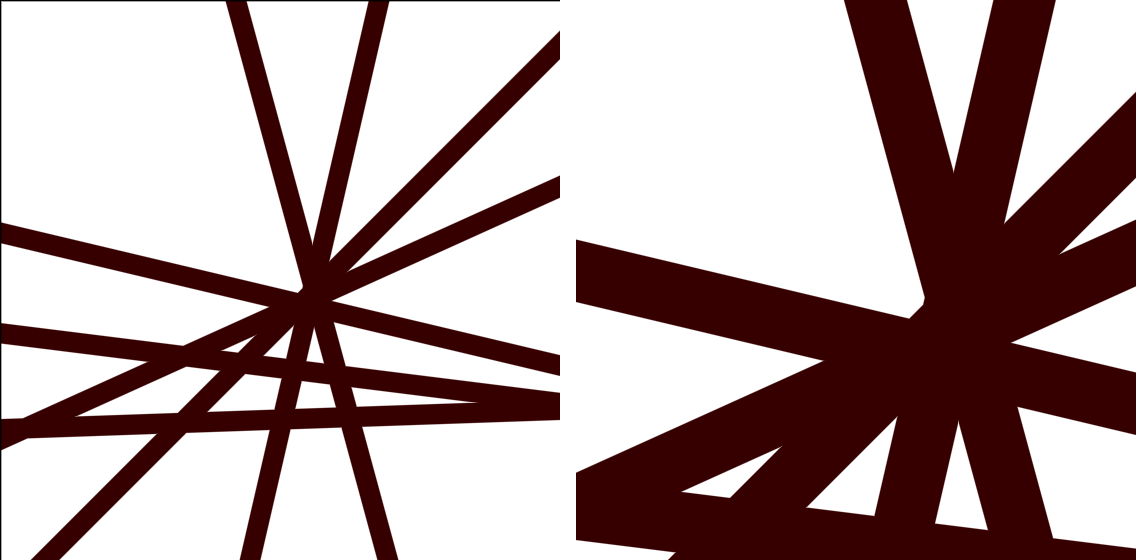
Left: the whole. Right: its middle third, enlarged.
A Shadertoy shader for this background:

```glsl
#define LINE_COUNT 7
#define HALF_WIDTH 0.0181
#define FIRST_ANGLE -16.0
#define ANGLE_SPAN 122.0
#define ANGLE_BIAS 1.6
#define ANGLE_JITTER 5.0
#define OFFSET_JITTER 0.025
#define BORDER_WIDTH 0.0025
#define SEED 3.0
#define PAPER vec3(1.0)
#define INK vec3(0.21, 0.0, 0.0)
#define BORDER vec3(0.0)

float hash(float n) {
    return fract(sin(n * 127.1 + SEED * 311.7) * 43758.5453);
}

// Hash remapped to -1..1
float signedHash(float n) {
    return 2.0 * hash(n) - 1.0;
}

// Distance to one endless line of the fan, p measured from the centre
float lineDistance(vec2 p, float index) {
    float t = index / float(LINE_COUNT - 1);
    float degrees = FIRST_ANGLE + ANGLE_SPAN * pow(t, ANGLE_BIAS);
    float angle = radians(degrees + ANGLE_JITTER * signedHash(index + 1.0));

    // Shallow lines sag below the centre, steep ones pass close to it
    float sag = index - 1.7;
    float offset = -0.04 - 0.25 * exp(-2.0 * sag * sag);
    offset += OFFSET_JITTER * signedHash(index + 21.0);

    vec2 normal = vec2(-sin(angle), cos(angle));
    return abs(dot(p, normal) - offset);
}

void mainImage(out vec4 fragColor, in vec2 fragCoord) {
    float scale = min(iResolution.x, iResolution.y);
    float pixel = 1.0 / scale;
    vec2 p = (fragCoord - 0.5 * iResolution.xy) / scale;

    // Nearest line of the fan
    float nearest = 1e3;
    for (int i = 0; i < LINE_COUNT; i++) {
        nearest = min(nearest, lineDistance(p, float(i)));
    }
    float ink = 1.0 - smoothstep(-0.8 * pixel, 0.8 * pixel, nearest - HALF_WIDTH);
    vec3 color = mix(PAPER, INK, ink);

    // Hairline along the left and top edges
    float edge = min(fragCoord.x, iResolution.y - fragCoord.y) / scale;
    float border = 1.0 - smoothstep(-0.5 * pixel, 0.5 * pixel, edge - BORDER_WIDTH);
    color = mix(color, BORDER, border);

    fragColor = vec4(color, 1.0);
}
```
